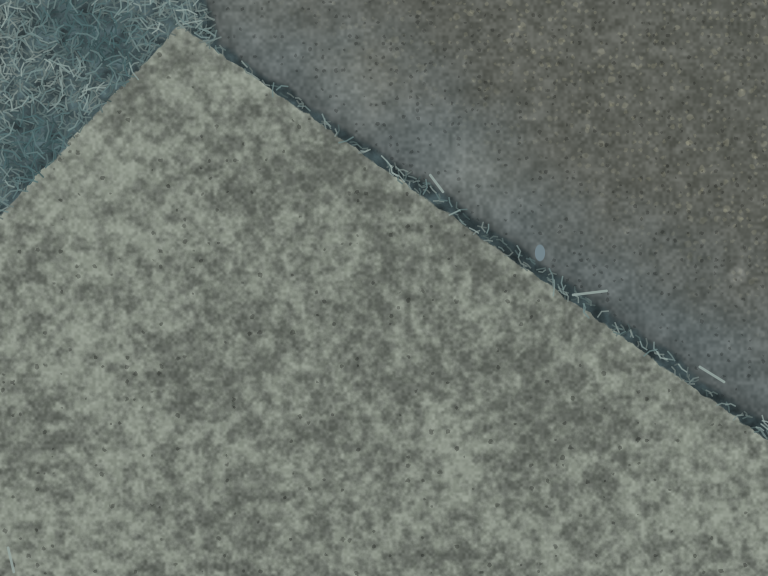
Write a Shadertoy shader that draws this texture.

```glsl
// Two weathered concrete slabs meeting at a grassy, debris-filled seam.
#define APEX vec2(0.3125, 0.957)
#define SEAM_NORMAL vec2(0.577, 0.817)
#define LEFT_NORMAL vec2(-0.726, 0.688)
#define BLADE_WIDTH 0.0009
#define SLAB_DARK vec3(0.37, 0.39, 0.365)
#define SLAB_LIGHT vec3(0.56, 0.59, 0.545)
#define FAR_BROWN vec3(0.365, 0.375, 0.35)
#define FAR_BLUE vec3(0.38, 0.415, 0.415)
#define SOIL vec3(0.21, 0.26, 0.27)
#define STRAW vec3(0.58, 0.64, 0.62)
#define GREEN vec3(0.29, 0.40, 0.41)

float hash(vec2 p) {
    vec3 q = fract(p.xyx * 0.1031);
    q += dot(q, q.yzx + 33.33);
    return fract((q.x + q.y) * q.z);
}

float noise(vec2 p) {
    vec2 i = floor(p), f = fract(p);
    f = f * f * (3.0 - 2.0 * f);
    return mix(mix(hash(i), hash(i + vec2(1, 0)), f.x),
               mix(hash(i + vec2(0, 1)), hash(i + 1.0), f.x), f.y);
}

float fbm(vec2 p) {
    float sum = 0.0, amp = 0.53;
    for (int i = 0; i < 4; i++) {
        sum += amp * noise(p);
        p = mat2(1.6, 1.2, -1.2, 1.6) * p + 7.3;
        amp *= 0.5;
    }
    return sum;
}

float glow(vec2 p, vec2 centre, float radius) {
    vec2 d = (p - centre) / radius;
    return exp(-dot(d, d));
}

float segment(vec2 p, vec2 a, vec2 b) {
    vec2 d = b - a;
    return length(p - a - d * clamp(dot(p - a, d) / dot(d, d), 0.0, 1.0));
}

// Signed distances, negative inside each slab
float nearSlab(vec2 p) {
    return max(dot(p - APEX, SEAM_NORMAL), dot(p - APEX, LEFT_NORMAL));
}

float farSlab(vec2 p) {
    float width = 0.013 + 0.009 * smoothstep(0.5, 0.8, p.x) + 0.014 * (noise(p * 18.0) - 0.5);
    return max(width - dot(p - APEX, SEAM_NORMAL), 0.357 + 0.3 * (1.0 - p.y) - p.x);
}

// Random round flecks: one candidate per grid cell
float flecks(vec2 p, float scale, float density, float soft) {
    vec2 cell = floor(p * scale);
    vec2 centre = 0.35 + 0.3 * vec2(hash(cell + 3.1), hash(cell + 8.7));
    float radius = 0.1 + 0.18 * hash(cell + 5.3);
    float d = length(fract(p * scale) - centre) + 0.25 * (noise(p * scale * 4.0) - 0.5);
    return step(hash(cell + 1.9), density) * (1.0 - smoothstep(radius - soft, radius + soft, d));
}

// Blades rooted only in open ground; layers build up depth
vec3 addBlades(vec3 col, vec2 p, float px) {
    for (int layer = 0; layer < 8; layer++) {
        float scale = 62.0 - 4.0 * float(layer), seed = 17.0 * float(layer);
        for (int k = 0; k < 9; k++) {
            vec2 cell = floor(p * scale) + vec2(k % 3, k / 3) - 1.0;
            vec2 root = (cell + vec2(hash(cell + seed), hash(cell + seed + 4.7))) / scale;
            float r = hash(cell + seed + 9.2), seam = step(0.37, root.x);
            if (min(nearSlab(root), farSlab(root)) < 0.001 || seam * r > 0.5) continue;
            float angle = mix(6.28, 2.4, seam) * (hash(cell + seed + 2.6) - 0.5) - 0.6;
            vec2 reach = vec2(cos(angle), sin(angle)) * (0.25 + 0.45 * r) / scale;
            vec2 bow = vec2(-reach.y, reach.x) * (hash(cell + seed + 7.7) - 0.5);
            float d = min(segment(p, root - reach, root + bow), segment(p, root + bow, root + reach));
            float lush = glow(root, vec2(0.19, 0.92), 0.06) + glow(root, vec2(0.11, 0.97), 0.05) + glow(root, vec2(0.07, 0.74), 0.08);
            vec3 tint = mix(STRAW, GREEN, clamp(0.8 * lush + 0.8 * hash(cell + seed + 6.4) - 0.15, 0.0, 1.0));
            tint *= 0.68 + 0.05 * float(layer);
            col = mix(col, tint, 0.8 * (1.0 - smoothstep(BLADE_WIDTH - px * 0.5, BLADE_WIDTH + px, d)));
        }
    }
    return col;
}

vec3 nearColour(vec2 p) {
    // Broad stains: x, y, radius, strength
    vec4 stains[11] = vec4[11](
        vec4(0.53, 0.72, 0.12, -0.8), vec4(0.34, 0.34, 0.10, -0.7), vec4(0.75, 0.53, 0.12, -0.6),
        vec4(0.97, 0.32, 0.16, -0.8), vec4(0.05, 0.25, 0.08, -0.7), vec4(0.52, 0.12, 0.14, -0.5),
        vec4(0.10, 0.04, 0.10, -0.5), vec4(1.22, 0.11, 0.09, 0.6), vec4(0.14, 0.56, 0.20, 0.6),
        vec4(0.80, 0.24, 0.08, 0.4), vec4(0.20, 0.20, 0.10, 0.5));
    float tone = 0.55;
    for (int i = 0; i < 11; i++) tone += 0.25 * stains[i].w * glow(p, stains[i].xy, stains[i].z);
    vec2 along = vec2(dot(p, vec2(0.817, -0.577)) * 3.0, dot(p, SEAM_NORMAL) * 17.0);
    tone += 0.25 * (noise(along) - 0.5) + 0.45 * (fbm(p * 20.0) - 0.5);
    tone += 1.0 * (fbm(p * 58.0) - 0.5) + 0.3 * (noise(p * 120.0) - 0.5);
    vec3 col = mix(SLAB_DARK, SLAB_LIGHT, smoothstep(0.1, 0.95, tone));
    col += 0.10 * (noise(p * 190.0) - 0.5);
    return col * (1.0 - 0.25 * flecks(p, 70.0, 0.07, 0.1));
}

vec3 farColour(vec2 p) {
    float seam = dot(p - APEX, SEAM_NORMAL);
    vec3 col = mix(FAR_BLUE, FAR_BROWN, smoothstep(0.02, 0.3, seam + 0.2 * (fbm(p * 8.0) - 0.5)));
    float pale = glow(p, vec2(0.63, 0.86), 0.08) + glow(p, vec2(0.82, 0.69), 0.08) + 0.5 * glow(p, vec2(0.43, 0.98), 0.10);
    col += vec3(0.065, 0.06, 0.05) * pale + 0.12 * (fbm(p * 45.0) - 0.5) + 0.09 * (noise(p * 170.0) - 0.5);
    float gravel = smoothstep(0.03, 0.35, seam);
    col += vec3(0.08, 0.075, 0.055) * gravel * (flecks(p, 75.0, 0.4, 0.14) + flecks(p + 0.37, 45.0, 0.2, 0.1));
    col += 0.06 * (1.0 - smoothstep(0.011, 0.02, length(p - vec2(1.28, 0.523))));
    return col * (1.0 - 0.2 * flecks(p + 0.61, 85.0, 0.2, 0.12));
}

void mainImage(out vec4 fragColor, in vec2 fragCoord) {
    float px = 1.0 / iResolution.y;
    vec2 p = fragCoord * px;
    float rough = 0.011 * (fbm(p * 50.0) - 0.5);
    float nearD = nearSlab(p) + rough, farD = farSlab(p) + rough;

    // Ground, then slabs with a worn rim and soft dirt, then blades
    vec3 col = SOIL * (0.5 + fbm(p * 55.0)) * (p.x < 0.36 ? 1.25 : 1.0);
    vec3 dirty = farColour(p) * (1.0 - 0.25 * exp(min(farD, 0.0) * 60.0));
    col = mix(col, dirty, 1.0 - smoothstep(-0.008, 0.007, farD));
    col = mix(col, nearColour(p) + 0.02 * exp(min(nearD, 0.0) * 70.0), 1.0 - smoothstep(-px, px, nearD));
    if (min(nearD, farD) > -0.03) col = addBlades(col, p, px);

    // Loose twigs and a leaf
    float twig = min(segment(p, vec2(1.215, 0.363), vec2(1.257, 0.337)), segment(p, vec2(0.747, 0.696), vec2(0.769, 0.667)));
    twig = min(twig, segment(p, vec2(0.014, 0.049), vec2(0.024, 0.007)));
    twig = min(twig, segment(p, vec2(0.995, 0.488), vec2(1.053, 0.495)));
    col = mix(col, STRAW, 0.9 - 0.9 * smoothstep(0.001, 0.001 + 1.5 * px, twig));
    float leaf = length((p - vec2(0.9375, 0.561)) * vec2(1.3, 0.8));
    col = mix(col, vec3(0.45, 0.52, 0.55), 1.0 - smoothstep(0.010, 0.013, leaf));
    fragColor = vec4(clamp(col, 0.0, 1.0), 1.0);
}
```
